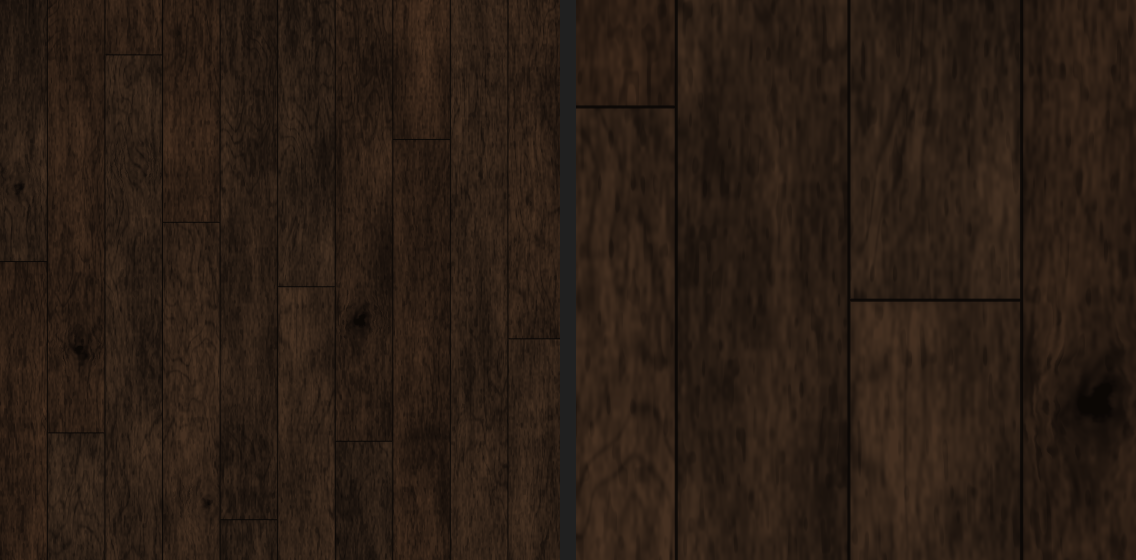
Left, the full canvas; right, a detail of the centre.
This texture is drawn by a Shadertoy shader. Its source:

```glsl
// Dark stained walnut floor: upright planks with staggered butt joints, grain and knots.
#define PLANK_WIDTH 0.1028
#define FIRST_SEAM 0.0846
#define SEAM_HALF_WIDTH 0.0009
#define BOARD_VARIATION 0.24
#define BLOTCH_AMOUNT 0.9
#define STREAK_AMOUNT 0.6
#define PORE_AMOUNT 0.42
#define RING_AMOUNT 0.28
#define KNOT_CHANCE 0.4
#define DARK_WOOD vec3(0.090, 0.060, 0.041)
#define LIGHT_WOOD vec3(0.248, 0.172, 0.118)
#define SEAM_COLOR vec3(0.035, 0.024, 0.018)

// Height of the butt joint in each column; above 1.0 the column has none in view.
const float JOINTS[10] = float[10](0.533, 0.227, 0.902, 0.603, 0.072,
                                   0.488, 0.212, 0.751, 1.200, 0.395);

float hash(vec2 p) {
    return fract(sin(dot(p, vec2(127.1, 311.7))) * 43758.5453);
}

float noise(vec2 p) {
    vec2 cell = floor(p), f = fract(p);
    f = f * f * (3.0 - 2.0 * f);
    return mix(mix(hash(cell), hash(cell + vec2(1, 0)), f.x),
               mix(hash(cell + vec2(0, 1)), hash(cell + vec2(1, 1)), f.x), f.y);
}

float fbm(vec2 p) {
    float sum = 0.0, amplitude = 0.5;
    for (int i = 0; i < 4; i++) {
        sum += amplitude * noise(p);
        p = p * 2.03 + 17.3;
        amplitude *= 0.5;
    }
    return sum / 0.9375;
}

// Wood tone from 0 (dark) to 1 (light) at p, for the board with the given id.
float woodTone(vec2 p, float plankCentre, vec2 board) {
    vec2 seed = 60.0 * vec2(hash(board), hash(board + 5.3));

    // One possible knot per board; the grain bends around it.
    vec2 knot = vec2(plankCentre + (hash(board + 1.7) - 0.5) * 0.6 * PLANK_WIDTH,
                     hash(board + 9.1));
    float hasKnot = step(hash(board + 3.9), KNOT_CHANCE);
    vec2 toKnot = p - knot;
    float knotDist = length(toKnot * vec2(1.0, 0.8)) + 0.022 * (fbm(p * 80.0) - 0.5);
    float core = hasKnot * exp(-pow(knotDist / 0.006, 2.0));
    float halo = hasKnot * exp(-pow(knotDist / 0.032, 2.0));
    vec2 g = p - vec2(toKnot.x * 0.6 * halo, 0.0);
    g.x += 0.010 * (fbm(g * vec2(9.0, 7.0) + seed) - 0.5);

    // Broad stain, long streaks and cross figure.
    float blotch = fbm(g * vec2(17.0, 6.5) + seed);
    float streak = fbm(g * vec2(75.0, 7.0) + seed.yx);
    float figure = noise(g * vec2(15.0, 42.0) + seed + 3.0 * blotch);
    float figureMask = smoothstep(0.45, 0.75, noise(p * vec2(9.0, 5.0) + seed.yx));

    // Fine fibres and short dark pore flecks.
    float pore = noise(g * vec2(360.0, 60.0) + seed);
    float fiber = noise(g * vec2(420.0, 190.0) + seed.yx);
    float fleck = smoothstep(0.66, 0.86, noise(g * vec2(300.0, 75.0) + seed.yx + 31.0));

    // Contours of a stretched field give thin arched growth rings.
    float field = fbm(g * vec2(10.0, 2.4) + seed + 8.0);
    float ring = pow(0.5 + 0.5 * sin(field * 110.0), 6.0);
    float ringMask = smoothstep(0.3, 0.65, noise(p * vec2(8.0, 4.0) + seed));

    float tone = 0.51 + BOARD_VARIATION * (hash(board + 7.7) - 0.5);
    tone += BLOTCH_AMOUNT * (blotch - 0.5) + STREAK_AMOUNT * (streak - 0.5);
    tone += 0.28 * figureMask * (figure - 0.5);
    tone += PORE_AMOUNT * (pore - 0.5) + 0.30 * (fiber - 0.5) - 0.24 * fleck;
    tone -= RING_AMOUNT * ringMask * (ring - 0.22);
    // Compress the deepest stain, then add the knot.
    tone = tone < 0.2 ? 0.2 + 0.6 * (tone - 0.2) : tone;
    return tone - 0.22 * halo - 0.5 * core;
}

void mainImage(out vec4 fragColor, in vec2 fragCoord) {
    vec2 p = fragCoord / iResolution.xy;
    float pixel = 1.0 / min(iResolution.x, iResolution.y);

    // Plank layout.
    float across = (p.x - FIRST_SEAM) / PLANK_WIDTH + 1.0;
    float column = floor(across);
    float joint = JOINTS[clamp(int(column), 0, 9)];
    vec2 board = vec2(column + 1.0, step(joint, p.y) + 2.0);
    float plankCentre = FIRST_SEAM + (column - 0.5) * PLANK_WIDTH;

    // Wood colour.
    float tone = clamp(woodTone(p, plankCentre, board), -0.3, 1.15);
    vec3 color = mix(DARK_WOOD, LIGHT_WOOD, tone);
    color *= mix(vec3(1.02, 0.99, 0.96), vec3(0.98, 1.01, 1.03), hash(board + 2.2));

    // Thin seams with a slight dark bevel.
    float inPlank = fract(across);
    float seamDist = min(min(inPlank, 1.0 - inPlank) * PLANK_WIDTH, abs(p.y - joint));
    color *= 1.0 - 0.14 * exp(-seamDist / 0.0018);
    float seam = clamp((SEAM_HALF_WIDTH - seamDist) / pixel + 0.5, 0.0, 1.0);
    color = mix(color, SEAM_COLOR, 0.85 * seam);

    fragColor = vec4(max(color, 0.0), 1.0);
}
```
